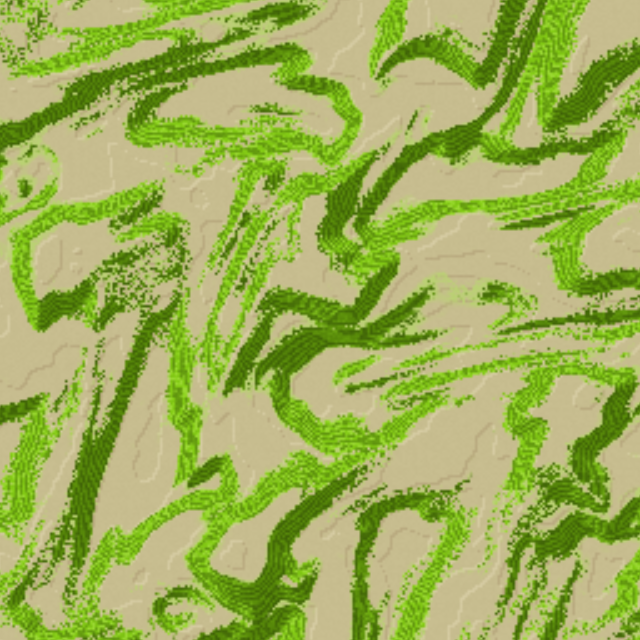
This texture is drawn by a WebGL 1 fragment shader. Its source:

```glsl
precision highp float;
// Relief map of sandy plateaus split by winding grassy slopes.
// Warped layered sines form a terraced height field on a cell grid; steep cells
// grow speckled grass striped by contour, flat cells show faint sand contours.

#define CELLS 256.0        // grid cells across the canvas
#define WAVE 11.5          // base frequency of the hills
#define CLIFF_WIDTH 0.66   // mean share of each terrace taken by its slope
#define WIDTH_SPREAD 0.3   // how far that share varies over the canvas
#define CLIFF_STEPS 4.4    // contour steps climbed by one slope
#define FLAT_STEPS 2.4     // contour steps across one plateau
#define WOBBLE 0.13        // small bumps that bend the contours, in steps
#define GRASS_SLOPE 0.27   // steepness where grass begins
#define PATCHINESS 0.09    // how far that steepness varies
#define SPECKLE 0.5        // raggedness of the grass edge
#define STRIPE 0.13        // contrast of the contour stripes in grass

uniform vec2 u_resolution;

const vec3 SAND = vec3(0.78, 0.74, 0.56);
const vec3 SAND_LIGHT = vec3(0.87, 0.83, 0.68);
const vec3 SAND_DARK = vec3(0.69, 0.62, 0.46);
const vec3 SPROUT = vec3(0.73, 0.82, 0.45);
const vec3 BLADE = vec3(0.61, 0.85, 0.2);
const vec3 GRASS_LIGHT = vec3(0.46, 0.71, 0.07);
const vec3 GRASS_DARK = vec3(0.3, 0.47, 0.03);

float hash(vec2 p) {
  return fract(sin(dot(p, vec2(127.1, 311.7))) * 43758.5453);
}

// Rolling hills, drawn out along the rising diagonal.
float hills(vec2 p) {
  vec2 q = vec2((p.x + p.y) * 0.55, (p.x - p.y) * 0.82);
  q += 0.09 * sin(q.yx * vec2(8.7, 7.3) + vec2(1.3, 4.1));
  q += 0.03 * sin(q.yx * vec2(21.0, 24.0) + vec2(2.6, 0.7));
  q += 0.006 * sin(q.yx * vec2(83.0, 71.0) + vec2(0.4, 3.3));
  float sum = 0.0;
  float amplitude = 1.0;
  q *= WAVE;
  for (int i = 0; i < 3; i++) {
    sum += amplitude * sin(q.x + 0.8) * sin(q.y + 2.1);
    q = mat2(0.8, 0.6, -0.6, 0.8) * q * 2.03 + 1.7;
    amplitude *= 0.36;
  }
  return sum;
}

// Height in contour steps: gentle plateaus joined by slopes of varied width.
float terrain(vec2 cell) {
  vec2 p = cell / CELLS;
  float t = hills(p);
  float vary = sin(p.x * 11.0 + 2.0 * sin(p.y * 6.0)) * sin(p.y * 13.0 - p.x * 5.0);
  float halfWidth = 0.5 * (CLIFF_WIDTH + WIDTH_SPREAD * vary);
  float rise = smoothstep(0.5 - halfWidth, 0.5 + halfWidth, fract(t));
  float bumps = sin(p.x * 71.0 + 2.0 * sin(p.y * 43.0)) * sin(p.y * 83.0 + 2.0 * sin(p.x * 37.0));
  return CLIFF_STEPS * (floor(t) + rise) + FLAT_STEPS * t + WOBBLE * bumps;
}

vec3 cellColor(vec2 cell) {
  float h = terrain(cell);
  vec2 gradient = vec2(terrain(cell + vec2(1.0, 0.0)),
                       terrain(cell + vec2(0.0, 1.0))) - h;
  float slope = length(gradient);
  float facing = dot(gradient, vec2(0.707, -0.707)) / max(slope, 0.001);
  float grain = hash(cell);
  float tuft = hash(cell + 17.0);

  // Sand: each contour step catches light or casts shade.
  float edge = floor(h) - floor(terrain(cell + vec2(-1.0, 1.0)));
  vec3 sand = mix(SAND, SAND_LIGHT, 0.6 * clamp(edge, 0.0, 1.0));
  sand = mix(sand, SAND_DARK, 0.6 * clamp(-edge, 0.0, 1.0));
  sand += 0.015 * (grain - 0.5);

  // Grass: lit from the upper left, striped along the contours.
  float lit = smoothstep(-0.95, 0.4, facing);
  vec3 grass = mix(GRASS_DARK, GRASS_LIGHT, lit);
  float band = step(0.5, fract(h)) - 0.5;
  grass *= 1.0 + 2.0 * STRIPE * band + 0.14 * (tuft - 0.5);
  grass = mix(grass, BLADE, lit * smoothstep(0.6, 0.95, tuft + 0.3 * band));

  // Some regions have looser, patchier grass than others.
  vec2 p = cell / CELLS;
  float patches = sin(p.x * 27.0 + 2.0 * sin(p.y * 19.0)) * sin(p.y * 31.0 + 2.0 * sin(p.x * 17.0));
  float loose = 0.6 + 0.4 * sin(p.x * 9.0 + 2.0 * sin(p.y * 7.0));
  float scatter = SPECKLE * loose * smoothstep(0.08, 0.24, slope);
  float cover = slope + scatter * (grain - 0.5) - GRASS_SLOPE - PATCHINESS * patches;

  // Bare cells near the grass carry pale sprouts.
  float sprout = smoothstep(-0.16, -0.03, cover) * smoothstep(0.12, 0.2, slope);
  return mix(mix(sand, SPROUT, sprout), grass, smoothstep(-0.02, 0.02, cover));
}

void main() {
  vec2 p = gl_FragCoord.xy / min(u_resolution.x, u_resolution.y);
  vec2 grid = p * CELLS - 0.5;
  vec2 corner = floor(grid);
  vec2 blend = grid - corner;

  // Blend the four nearest cells for soft edges.
  vec3 color = vec3(0.0);
  for (int j = 0; j < 2; j++) {
    for (int i = 0; i < 2; i++) {
      vec2 offset = vec2(float(i), float(j));
      vec2 weight = mix(1.0 - blend, blend, offset);
      color += weight.x * weight.y * cellColor(corner + offset);
    }
  }
  gl_FragColor = vec4(clamp(color, 0.0, 1.0), 1.0);
}
```
